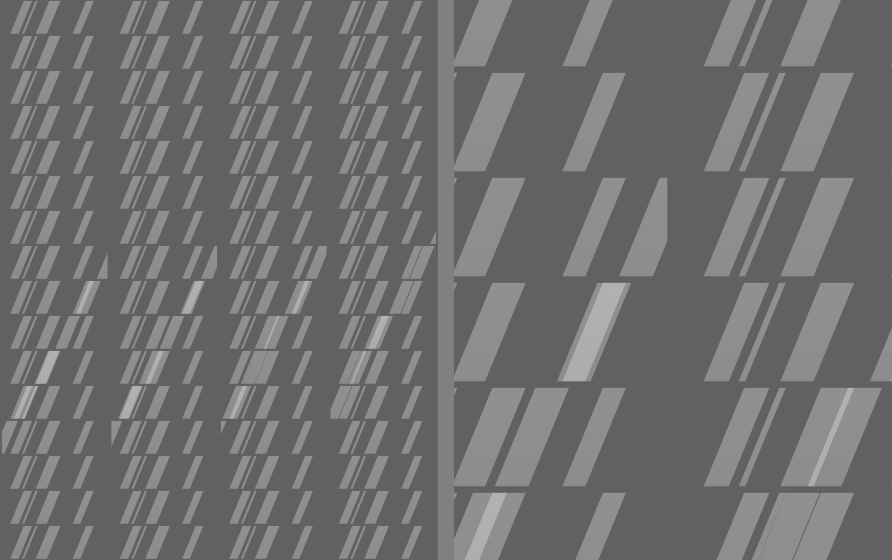
Left: the whole. Right: its middle third, enlarged.
Reproduce this pattern procedurally as a WebGL 2 fragment shader.

```glsl
#version 300 es
precision highp float;

uniform vec2 u_resolution;
out vec4 fragColor;

// Layout: the canvas is GRID cells, each CELL units in size
const vec2 GRID = vec2(4.0, 16.0);
const vec2 CELL = vec2(150.0, 48.0);
const vec2 BAR_Y = vec2(1.7, 46.7);      // bottom and top of every bar
const vec2 CLIP_X = vec2(2.6, 147.4);    // side limits of a cell
const float SLANT = 0.411;               // sideways shift per unit of height

// Fixed bars: left and right edge at the foot
const int BAR_COUNT = 4;
const vec2 BARS[BAR_COUNT] = vec2[](
    vec2(14.0, 25.5), vec2(30.0, 33.0), vec2(49.0, 64.2), vec2(99.5, 110.0));

// Travelling bar: steps left from cell to cell in reading order
const float TRAVEL_START = 132.5;
const float TRAVEL_STEP = 7.1;
const float TRAVEL_WIDTH = 15.4;
const float TRAVEL_FIRST_CELL = 28.0;

// Colours
const vec3 GROUND = vec3(0.38);
const vec3 GLAZE = vec3(1.0);
const float ALPHA_FOOT = 0.275;
const float ALPHA_TOP = 0.300;

// Box-filtered coverage of the span from edges.x to edges.y
float span(float x, vec2 edges, float width) {
    vec2 side = clamp((x - edges) / width + 0.5, 0.0, 1.0);
    return side.x - side.y;
}

void main() {
    // Cell index in reading order, and position inside the cell
    vec2 grid = gl_FragCoord.xy / u_resolution * GRID;
    vec2 cell = floor(grid);
    vec2 p = fract(grid) * CELL;
    float index = (GRID.y - 1.0 - cell.y) * GRID.x + cell.x;

    // Sheared coordinate and filter widths
    vec2 pixel = GRID * CELL / u_resolution;
    float x = p.x - SLANT * (p.y - BAR_Y.x);
    float slantPixel = length(vec2(pixel.x, SLANT * pixel.y));

    // Translucent bars, lightest at the top
    float rise = clamp((p.y - BAR_Y.x) / (BAR_Y.y - BAR_Y.x), 0.0, 1.0);
    float alpha = mix(ALPHA_FOOT, ALPHA_TOP, rise);
    float window = span(p.y, BAR_Y, pixel.y) * span(p.x, CLIP_X, pixel.x);

    float fixedBars = 0.0;
    for (int i = 0; i < BAR_COUNT; i++) {
        fixedBars += span(x, BARS[i], slantPixel);
    }

    float left = TRAVEL_START - TRAVEL_STEP * (index - TRAVEL_FIRST_CELL);
    float traveller = span(x, vec2(left, left + TRAVEL_WIDTH), slantPixel);

    // Layer the glazes so that overlaps brighten
    vec3 color = mix(GROUND, GLAZE, alpha * window * fixedBars);
    color = mix(color, GLAZE, alpha * window * traveller);
    fragColor = vec4(color, 1.0);
}
```
